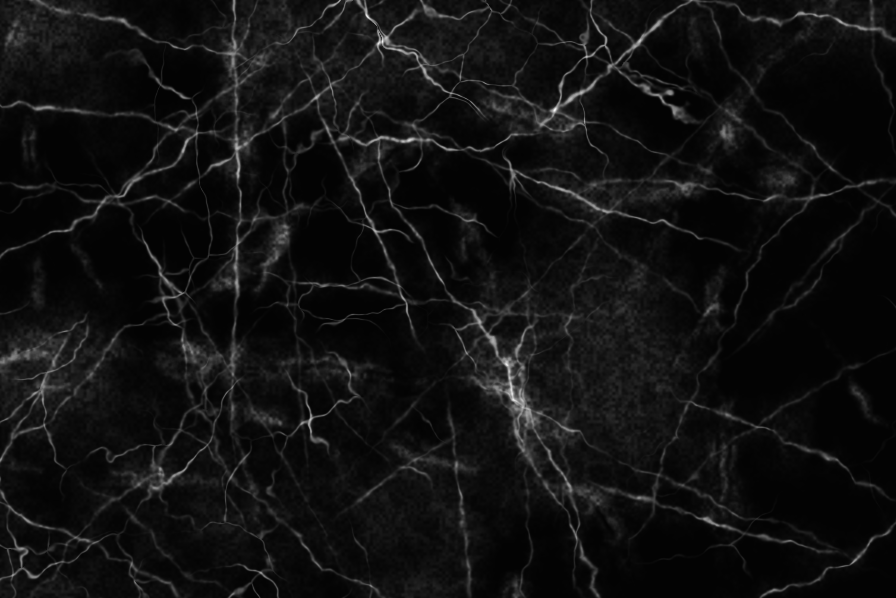
Write a Shadertoy shader that draws this texture.

```glsl
const int VEIN_COUNT = 48;
const int RIBBON_COUNT = 22;
const float BASE_TONE = 0.010;
const float VEIN_FAINT = 0.13;
const float VEIN_BRIGHT = 0.56;
const float VEIN_WIDTH = 0.0027;
const float HALO_WIDTH = 0.013;
const float HALO_TONE = 0.34;
const float RIBBON_TONE = 0.26;
const float CLOUD_TONE = 0.10;
const float CRACK_TONE = 0.36;
const float RAGGEDNESS = 0.007;
const vec2 SPREAD_STEP = vec2(0.7549, 0.5698);

float hash(vec2 p) {
    vec3 q = fract(p.xyx * 0.1031);
    q += dot(q, q.yzx + 33.33);
    return fract((q.x + q.y) * q.z);
}

float noise(vec2 p) {
    vec2 i = floor(p), f = fract(p);
    f = f * f * (3.0 - 2.0 * f);
    return mix(mix(hash(i), hash(i + vec2(1, 0)), f.x),
               mix(hash(i + vec2(0, 1)), hash(i + vec2(1, 1)), f.x), f.y);
}

float fbm(vec2 p) {
    float sum = 0.0, amp = 0.5;
    for (int i = 0; i < 5; i++) {
        sum += amp * noise(p);
        p = mat2(1.6, 1.2, -1.2, 1.6) * p + 17.3;
        amp *= 0.5;
    }
    return sum / 0.97;
}

// Piecewise linear noise gives the veins their angular kinks
float kinks(float x, float seed) {
    float i = floor(x);
    return mix(hash(vec2(i, seed)), hash(vec2(i + 1.0, seed)), x - i) - 0.5;
}

// Frame of one random stroke: x runs along it, y across; z fades its ends
vec3 strokeFrame(vec2 p, float id, float aspect) {
    vec2 centre = fract(id * SPREAD_STEP) * vec2(aspect, 1.0);
    float family = hash(vec2(id, 9.1));
    float spread = hash(vec2(id, 13.9)) - 0.5;
    float angle = family < 0.42 ? -0.28 + 0.8 * spread
                : family < 0.66 ? 1.82 + 0.6 * spread
                : 0.88 + 0.7 * spread;
    float halfLength = mix(0.16, 0.55, hash(vec2(id, 21.3)));
    vec2 dir = vec2(cos(angle), sin(angle));
    vec2 q = p - centre;
    q = vec2(dot(q, dir), dot(q, vec2(-dir.y, dir.x)));
    float bend = mix(0.2, 1.3, hash(vec2(id, 27.7)));
    q.y += bend * (0.08 * kinks(q.x * 3.5, id) + 0.03 * kinks(q.x * 12.0, id + 0.3)
                 + 0.014 * kinks(q.x * 37.0, id + 0.6));
    return vec3(q, 1.0 - smoothstep(0.5, 1.0, abs(q.x) / halfLength));
}

// Distance to the border between the two nearest scattered points
float crackDistance(vec2 p) {
    vec2 cell = floor(p), near1 = p, near2 = p;
    float d1 = 9.0, d2 = 9.0;
    for (int y = -1; y <= 1; y++)
    for (int x = -1; x <= 1; x++) {
        vec2 c = cell + vec2(x, y);
        c += vec2(hash(c + 3.1), hash(c + 47.7));
        float d = dot(c - p, c - p);
        if (d < d1) { d2 = d1; near2 = near1; d1 = d; near1 = c; }
        else if (d < d2) { d2 = d; near2 = c; }
    }
    return (d2 - d1) / (2.0 * max(length(near2 - near1), 0.001));
}

float lineProfile(float d, float width) {
    return exp(-d * d / (width * width));
}

void mainImage(out vec4 fragColor, in vec2 fragCoord) {
    vec2 p = fragCoord / iResolution.y;
    float aspect = iResolution.x / iResolution.y;
    float minWidth = 0.75 / iResolution.y;
    float grain = noise(p * 190.0);
    float grit = mix(grain, noise(p * 85.0 + 7.0), 0.5);
    float smoke = fbm(p * 13.0 + 5.0);
    float lace = 1.0 - abs(2.0 * fbm(p * 24.0 + 31.0) - 1.0);
    float fibres = smoothstep(0.62, 1.0, lace);
    vec2 ragged = p + RAGGEDNESS * (vec2(noise(p * 65.0), noise(p * 65.0 + 51.0)) - 0.5);

    // Long broken veins with soft halos
    float veins = 0.0, halos = 0.0;
    for (int i = 0; i < VEIN_COUNT; i++) {
        float id = float(i) + 2.0;
        vec3 q = strokeFrame(ragged, id, aspect);
        if (q.z <= 0.0) continue;
        float rank = hash(vec2(id, 33.1));
        float strength = q.z * mix(VEIN_FAINT, VEIN_BRIGHT, rank * rank);
        float flow = (0.35 + 0.8 * noise(vec2(q.x * 13.0, id)))
                   * (0.45 + 0.85 * noise(vec2(q.x * 55.0, id + 30.0)));
        float width = VEIN_WIDTH * mix(0.7, 1.4, noise(vec2(q.x * 20.0, id + 60.0)));
        float line = strength * flow * lineProfile(q.y, max(width, minWidth));
        veins += line * (1.0 - veins);
        halos += strength * flow * exp(-abs(q.y) / HALO_WIDTH);
    }

    // Smoky ribbons, fibrous and streaked lengthwise
    float ribbons = 0.0;
    for (int i = 0; i < RIBBON_COUNT; i++) {
        float id = float(i) + 101.0;
        vec3 q = strokeFrame(ragged, id, aspect);
        if (q.z <= 0.0) continue;
        float width = mix(0.007, 0.026, hash(vec2(id, 39.5)));
        float streaks = noise(q.xy * vec2(14.0, 110.0) + id);
        ribbons += q.z * lineProfile(q.y, width) * streaks * smoothstep(0.32, 0.7, smoke);
    }

    // Branching cracks, confined to patches
    vec2 warp = vec2(fbm(p * 5.0 + 11.0), fbm(p * 5.0 + 71.0)) - 0.5;
    vec2 bent = ragged + 0.2 * warp;
    float patches = fbm(p * 2.3 + 43.0);
    float flicker = 1.5 * smoothstep(0.2, 0.9, noise(p * 14.0 + 19.0));
    float crackWidth = max(VEIN_WIDTH * 0.9, minWidth);
    float coarse = lineProfile(crackDistance(bent * 3.3) / 3.3, crackWidth);
    float fine = lineProfile(crackDistance(bent * 7.5 + 23.0) / 7.5, crackWidth);
    float cracks = coarse * smoothstep(0.38, 0.62, patches)
                 + 0.7 * fine * smoothstep(0.48, 0.66, patches);

    // Cloudy ground
    float cloud = smoothstep(0.46, 0.84, fbm(p * 3.1 + 0.3 * warp + 83.0));
    float haze = CLOUD_TONE * cloud * (0.2 + smoke + 0.5 * fibres)
               + RIBBON_TONE * ribbons * (0.5 + 0.7 * fibres)
               + HALO_TONE * halos * smoke * (0.3 + 0.8 * fibres);

    float tone = BASE_TONE + haze * mix(0.45, 1.45, grain)
               + (veins + CRACK_TONE * cracks * flicker) * mix(0.35, 1.6, grit);
    tone = min(tone, 0.2 + 0.6 * tone);
    fragColor = vec4(vec3(clamp(tone, 0.0, 1.0)), 1.0);
}
```
